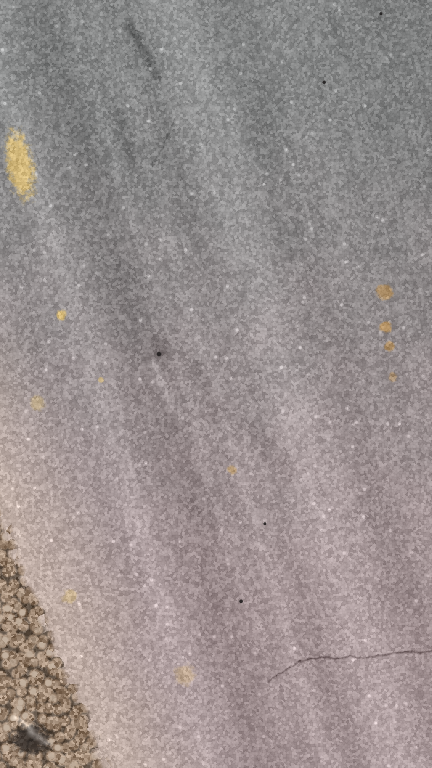
This texture is drawn by a WebGL 2 fragment shader. Its source:

```glsl
#version 300 es
precision highp float;
uniform vec2 u_resolution;
out vec4 outColor;

const vec3 COOL = vec3(0.525, 0.53, 0.53), WARM = vec3(0.65, 0.585, 0.59);
const vec3 DUST = vec3(0.80, 0.725, 0.675), SOIL = vec3(0.60, 0.51, 0.43);
const vec3 PAINT = vec3(0.86, 0.74, 0.46), OCHRE = vec3(0.73, 0.57, 0.35);
const vec3 TAR = vec3(0.13, 0.12, 0.12), PEBBLE = vec3(0.76, 0.69, 0.62);

// Stains: centre, radius, strength
const vec4 STAINS[10] = vec4[10](
  vec4(0.080, 0.590, 0.007, 0.9), vec4(0.501, 0.620, 0.011, 0.7),
  vec4(0.502, 0.574, 0.008, 0.8), vec4(0.507, 0.549, 0.007, 0.7),
  vec4(0.512, 0.509, 0.006, 0.5), vec4(0.132, 0.505, 0.004, 0.6),
  vec4(0.049, 0.475, 0.010, 0.4), vec4(0.091, 0.223, 0.010, 0.4),
  vec4(0.241, 0.121, 0.014, 0.35), vec4(0.302, 0.388, 0.006, 0.6));

// Pits: centre, radius
const vec3 PITS[5] = vec3[5](
  vec3(0.207, 0.539, 0.0032), vec3(0.422, 0.893, 0.0024), vec3(0.496, 0.982, 0.0022),
  vec3(0.314, 0.217, 0.0025), vec3(0.345, 0.318, 0.002));

vec2 hash2(vec2 p) {
  vec3 h = fract(p.xyx * vec3(0.1031, 0.103, 0.0973));
  h += dot(h, h.yzx + 33.33);
  return fract((h.xx + h.yz) * h.zy);
}

// Cellular noise: nearest distance and the random tone of that cell
vec2 cells(vec2 p) {
  vec2 best = vec2(9.0, 0.0);
  for (int k = 0; k < 9; k++) {
    vec2 id = floor(p) + vec2(k % 3 - 1, k / 3 - 1);
    float d = length(id + 0.1 + 0.8 * hash2(id) - p);
    if (d < best.x) best = vec2(d, hash2(id + 71.0).x);
  }
  return best;
}

// Layered, turning sines
float waves(vec2 p) {
  float sum = 0.0, amp = 0.5;
  for (int i = 0; i < 5; i++) {
    sum += amp * sin(p.x + 1.7 * sin(p.y)) * cos(p.y - 1.3 * sin(p.x));
    p = mat2(1.5, 1.1, -1.1, 1.5) * p + 2.3;
    amp *= 0.62;
  }
  return sum;
}

float bell(float x, float centre, float width) {
  float t = (x - centre) / width;
  return exp(-t * t);
}

// Soft stroke from a to b
float smear(vec2 p, vec2 a, vec2 b, float width) {
  vec2 ab = b - a;
  float t = clamp(dot(p - a, ab) / dot(ab, ab), 0.0, 1.0);
  return bell(length(p - a - ab * t), 0.0, width);
}

float blob(vec2 p, vec2 centre, vec2 radius, float rough) {
  return 1.0 - smoothstep(0.6, 1.2, length((p - centre) / radius) + rough);
}

vec3 asphalt(vec2 p, float lane, float patches) {
  vec3 col = mix(COOL, WARM, smoothstep(0.95, 0.15, p.y - 0.05 * patches));
  // Wheel tracks and pale bands
  float tone = 0.05 * bell(lane, 0.225, 0.045) - 0.055 * bell(lane, 0.052, 0.038);
  tone += 0.045 * bell(lane, 0.128, 0.007) * smoothstep(0.8, 0.55, p.y);
  tone -= 0.045 * bell(lane, 0.165, 0.022) * (0.5 + 0.5 * sin(9.0 * p.y + 1.0));
  tone -= 0.035 * bell(lane, 0.29, 0.035) + 0.03 * smoothstep(0.33, 0.5, lane);
  tone += 0.05 * bell(lane, -0.025, 0.02) + 0.03 * bell(lane, 0.085, 0.008);
  tone += 0.022 * waves(vec2(lane * 110.0, p.y * 7.0)) + 0.018 * patches;
  // Rubbed marks
  tone -= 0.12 * smear(p, vec2(0.17, 0.965), vec2(0.206, 0.9), 0.006);
  tone -= 0.07 * smear(p, vec2(0.158, 0.85), vec2(0.174, 0.785), 0.007);
  tone -= 0.06 * smear(p, vec2(0.26, 0.52), vec2(0.285, 0.46), 0.012);
  tone -= 0.06 * smear(p, vec2(0.335, 0.435), vec2(0.375, 0.385), 0.013);
  tone += 0.09 * smear(p, vec2(0.202, 0.525), vec2(0.222, 0.47), 0.006);
  return col + tone - 0.1 * bell(length(p - vec2(0.211, 0.545)), 0.0, 0.016);
}

void main() {
  vec2 p = gl_FragCoord.xy / u_resolution.y;
  float patches = waves(p * 17.0), rough = 0.35 * waves(p * 190.0);
  vec2 grain = cells(p * 290.0), coarse = cells(p * 130.0), pebble = cells(p * 85.0);
  vec3 col = asphalt(p, p.x - 0.3 * (1.0 - p.y), patches);

  // Dusty shoulder
  float edge = p.x - 0.42 * (0.329 - p.y);
  float dust = smoothstep(0.17, -0.02, edge + 0.02 * patches) * smoothstep(0.75, 0.4, p.y);
  col = mix(col, DUST, 0.75 * dust);

  // Paint and ochre stains
  vec2 slanted = p - vec2(0.16 * (0.785 - p.y), 0.0);
  col = mix(col, PAINT, 0.85 * blob(slanted, vec2(0.026, 0.785), vec2(0.018, 0.045), rough));
  for (int i = 0; i < 10; i++) {
    vec4 s = STAINS[i];
    col = mix(col, mix(PAINT, OCHRE, smoothstep(0.1, 0.4, p.x)), s.w * blob(p, s.xy, s.zz, rough));
  }

  // Hairline cracks
  vec2 bent = p + 0.004 * vec2(waves(p.yx * 60.0), waves(p * 60.0));
  col -= 0.2 * smear(bent, vec2(0.35, 0.113), vec2(0.39, 0.14), 0.0014);
  col -= 0.2 * smear(bent, vec2(0.39, 0.14), vec2(0.57, 0.153), 0.0014);
  col -= 0.11 * smear(bent, vec2(0.2, 0.785), vec2(0.228, 0.845), 0.0014);

  // Stone grain and pits
  float speckle = 0.14 * (grain.y - 0.5) + 0.05 * (coarse.y - 0.5);
  col += speckle - 0.06 * (grain.x - 0.45);
  col += 0.16 * smoothstep(0.96, 1.0, coarse.y) * smoothstep(0.4, 0.15, coarse.x);
  for (int i = 0; i < 5; i++) col = mix(col, TAR, 0.9 * blob(p, PITS[i].xy, PITS[i].zz, 0.3 * rough));

  // Gravel verge with a dry tuft
  vec3 verge = SOIL + 0.05 * patches + 2.2 * speckle;
  verge = mix(verge, PEBBLE, smoothstep(0.6, 0.9, pebble.y) * smoothstep(0.5, 0.25, pebble.x));
  verge *= 1.0 - 0.4 * smoothstep(0.45, 0.75, pebble.x);
  verge = mix(verge, TAR, 0.7 * blob(p, vec2(0.04, 0.038), vec2(0.026, 0.02), rough));
  verge += 0.25 * smear(bent, vec2(0.022, 0.066), vec2(0.058, 0.034), 0.004);
  float ragged = edge + 0.008 * rough + 0.006 * patches + 0.014 * (pebble.y - 0.5);
  outColor = vec4(clamp(mix(verge, col, smoothstep(-0.008, 0.006, ragged)), 0.0, 1.0), 1.0);
}
```
